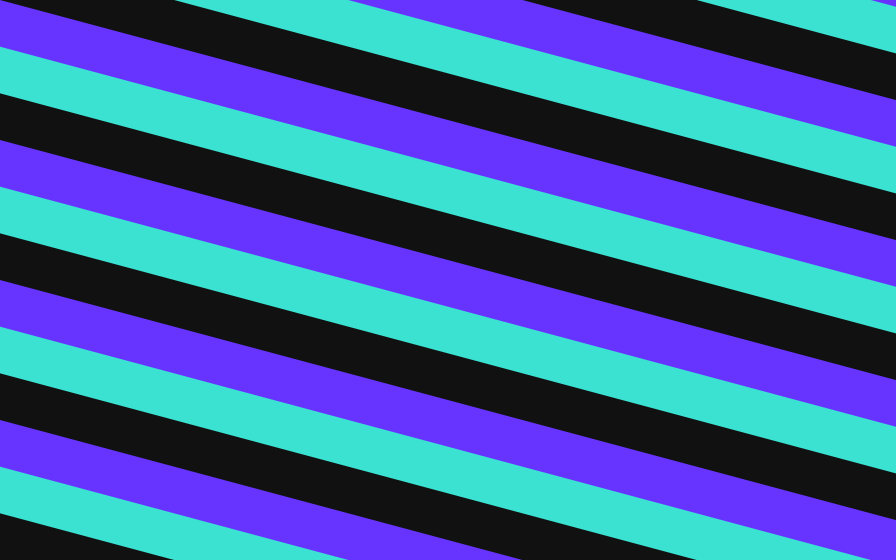
Reproduce this pattern procedurally as a Shadertoy shader.

```glsl
// Diagonal stripes in three flat colours, falling gently from left to right.
// Distance along the stripe normal is measured from the top left corner,
// cut into equal bands, and blended over one pixel at the nearest band edge.

#define TILT        radians(15.0)             // slope below horizontal
#define REPEATS     4.0                       // colour cycles down the left side
#define BANDS       3.0                       // colours per cycle
#define VIOLET      vec3(0.400, 0.200, 1.000)
#define TURQUOISE   vec3(0.231, 0.882, 0.820)
#define CHARCOAL    vec3(0.067, 0.067, 0.067)

// Colour of a band, counted downwards from the top left corner.
vec3 bandColour(float index) {
    float k = mod(index, BANDS);
    return k < 0.5 ? VIOLET : k < 1.5 ? TURQUOISE : CHARCOAL;
}

void mainImage(out vec4 fragColor, in vec2 fragCoord) {
    // Canvas heights, measured right and down from the top left corner.
    vec2 p = vec2(fragCoord.x, iResolution.y - fragCoord.y) / iResolution.y;

    // Position across the stripes, in band widths.
    vec2 normal = vec2(-sin(TILT), cos(TILT));
    float bandWidth = cos(TILT) / (REPEATS * BANDS);
    float across = dot(p, normal) / bandWidth;

    // Antialiased step between the two bands that meet at the nearest edge.
    float edge = floor(across + 0.5);
    float pixel = 1.0 / (bandWidth * iResolution.y);
    float blend = clamp((across - edge) / pixel + 0.5, 0.0, 1.0);

    fragColor = vec4(mix(bandColour(edge - 1.0), bandColour(edge), blend), 1.0);
}
```
